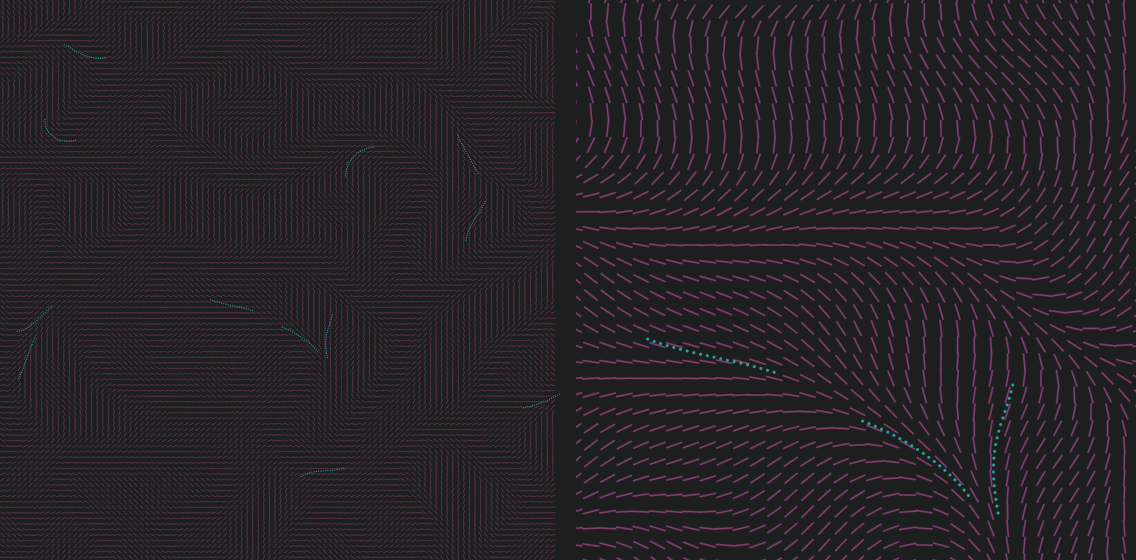
Left, the full canvas; right, a detail of the centre.
Give the GLSL for this pattern, as a three.js fragment shader.

```glsl
// Flow field: a fine square grid of thin plum dashes on near-black, each
// turned by smooth gradient noise, with a few dotted teal trails that
// start at hashed places and are traced step by step along the same field.

varying vec2 vUv;

const float CELL = 0.00992;        // grid spacing
const float COLUMNS = 100.0;       // leaves a narrow bare strip at the right
const float DASH_LENGTH = 0.0102;
const float DASH_WIDTH = 0.001;
const float FIELD_SCALE = 5.6;     // noise cells across the canvas
const float FIELD_TURN = 4.3;      // radians per unit of noise
const int TRAILS = 12;
const int TRAIL_DOTS = 20;
const float DOT_STEP = 0.0041;
const float DOT_RADIUS = 0.0009;

const vec3 BACKGROUND = vec3(0.112, 0.117, 0.117);
const vec3 PLUM = vec3(0.52, 0.24, 0.42);
const vec3 TEAL = vec3(0.17, 0.75, 0.76);

vec2 hash2(vec2 p) {
  vec3 q = fract(p.xyx * vec3(0.1031, 0.1030, 0.0973));
  q += dot(q, q.yzx + 33.33);
  return fract((q.xx + q.yz) * q.zy);
}

vec2 direction(float angle) {
  return vec2(cos(angle), sin(angle));
}

// Slope of one lattice corner, seen from the offset within the cell.
float cornerSlope(vec2 corner, vec2 offset) {
  return dot(direction(6.2832 * hash2(corner + 17.0).x), offset);
}

float gradientNoise(vec2 p) {
  vec2 i = floor(p);
  vec2 f = p - i;
  vec2 u = f * f * f * (f * (f * 6.0 - 15.0) + 10.0);
  vec2 e = vec2(1.0, 0.0);
  float low = mix(cornerSlope(i, f), cornerSlope(i + e, f - e), u.x);
  float high = mix(cornerSlope(i + e.yx, f - e.yx),
                   cornerSlope(i + e.xx, f - e.xx), u.x);
  return mix(low, high, u.y);
}

vec2 flow(vec2 p, float scale, float turn) {
  return direction(turn * gradientNoise(p * scale));
}

// Filtered coverage of a bar centred on the origin along the unit vector.
float barCoverage(vec2 p, vec2 along, float len, float width, float soft) {
  float across = abs(dot(p, vec2(-along.y, along.x)));
  float lengthwise = abs(dot(p, along));
  float side = clamp(0.5 + (0.5 * width - across) / soft, 0.0, min(1.0, width / soft));
  float ends = clamp(0.5 + (0.5 * len - lengthwise) / soft, 0.0, 1.0);
  return side * ends;
}

// Dashes of the nearest grid cells.
float dashGrid(vec2 p, float soft) {
  vec2 home = floor(p / CELL);
  float ink = 0.0;
  for (int y = -1; y <= 1; y++) {
    for (int x = -1; x <= 1; x++) {
      vec2 cell = home + vec2(float(x), float(y));
      vec2 center = (cell + 0.5) * CELL;
      vec2 along = flow(center, FIELD_SCALE, FIELD_TURN);
      float inside = step(cell.x, COLUMNS - 0.5);
      ink += inside * barCoverage(p - center, along, DASH_LENGTH, DASH_WIDTH, soft);
    }
  }
  return min(ink, 1.0);
}

// Dots walked along the field from a starting point.
float dottedTrail(vec2 p, vec2 start, float pixel) {
  float reach = DOT_STEP * float(TRAIL_DOTS) + DOT_RADIUS + pixel;
  if (distance(p, start) > reach) return 0.0;
  float ink = 0.0;
  vec2 dotCenter = start;
  for (int i = 0; i < TRAIL_DOTS; i++) {
    float d = distance(p, dotCenter);
    ink = max(ink, clamp(0.5 + (DOT_RADIUS - d) / pixel, 0.0, 1.0));
    dotCenter += DOT_STEP * flow(dotCenter, FIELD_SCALE, FIELD_TURN);
  }
  return ink;
}

void main() {
  float pixel = fwidth(vUv.x);
  vec3 color = mix(BACKGROUND, PLUM, dashGrid(vUv, 1.2 * pixel));

  float trails = 0.0;
  for (int i = 0; i < TRAILS; i++) {
    vec2 start = hash2(vec2(float(i) * 3.7 + 1.3, 8.1));
    trails = max(trails, dottedTrail(vUv, start, pixel));
  }
  color = mix(color, TEAL, 0.8 * trails);

  gl_FragColor = vec4(color, 1.0);
}
```
